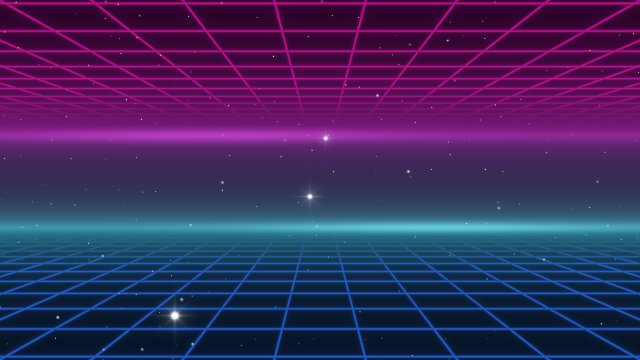
This background is drawn by a Shadertoy shader. Its source:

```glsl
const float ROW_STEP = 0.379;
const float ROW_PHASE = 0.377;
const float COLUMN_STEP = 0.509;

float hash(vec2 p) {
    return fract(sin(dot(p, vec2(127.1, 311.7))) * 43758.5453);
}

float gauss(float x, float width) {
    return exp(-x * x / (width * width));
}

// Distance from a value to the nearest integer
float nearestLine(float v) {
    return abs(fract(v + 0.5) - 0.5);
}

// Neon stroke: soft core plus a faint halo
float neon(float dist, float width, float pixel) {
    float soft = length(vec2(width, 0.45 * pixel));
    return 0.72 * (width / soft) * gauss(dist, 1.25 * soft) + 0.2 * exp(-dist / (4.0 * width));
}

// Perspective grid; depth is the height away from the vanishing line
float grid(float x, float depth, float pixel) {
    float d = max(depth, 0.05);
    float row = nearestLine(1.0 / (ROW_STEP * d) - ROW_PHASE) * ROW_STEP * d * d;
    float column = nearestLine(x / (COLUMN_STEP * d) + 0.5) * COLUMN_STEP * d;
    column /= length(vec2(1.0, x / d));
    float width = 0.0010 + 0.0032 * d;
    return max(neon(row, width, pixel), neon(column, width, pixel));
}

// Plane colour, fading from its horizon towards the viewer
vec3 plane(float offset, vec3 nearColor, vec3 haze, float falloff) {
    return nearColor + haze * exp(-max(offset, 0.0) / falloff);
}

// One layer of stars scattered in jittered cells
float stars(vec2 p, float scale, float density, float radius, float pixel) {
    vec2 cell = floor(p * scale);
    vec2 jitter = 0.2 + 0.6 * vec2(hash(cell + 3.1), hash(cell + 7.7));
    float dist = length(p - (cell + jitter) / scale);
    float size = radius * mix(0.5, 1.0, hash(cell + 13.3));
    float soft = length(vec2(size, 0.4 * pixel));
    float present = step(hash(cell), density);
    float brightness = mix(0.15, 0.9, hash(cell + 21.9));
    return present * brightness * gauss(dist, soft);
}

// Thin tapering cross of light
float cross4(vec2 q, float size) {
    vec2 a = abs(q);
    float thin = 0.05 * size;
    return exp(-a.x / thin - a.y / (0.4 * size)) + exp(-a.y / thin - a.x / (0.4 * size));
}

// Bright star with eight rays
float sparkle(vec2 q, float size, float core, float pixel) {
    vec2 diagonal = vec2(q.x + q.y, q.x - q.y) * 0.7071;
    float disk = gauss(length(q), core + 0.2 * pixel);
    float rays = 0.4 * cross4(q, size) + 0.25 * cross4(diagonal, 0.8 * size);
    return disk + rays + 0.15 * gauss(length(q), 0.5 * size);
}

void mainImage(out vec4 fragColor, in vec2 fragCoord) {
    float pixel = 1.0 / iResolution.y;
    vec2 p = (fragCoord - 0.5 * iResolution.xy) * pixel;
    float top = p.y - 0.123;
    float bottom = -p.y - 0.132;

    // Haze between the two horizons
    vec3 color = vec3(0.15, 0.14, 0.26);
    color += vec3(0.34, -0.01, 0.26) * exp(-max(-top, 0.0) / 0.065);
    color += vec3(0.08, 0.41, 0.37) * exp(-max(-bottom, 0.0) / 0.055);

    // Ceiling and floor
    vec3 ceilingColor = plane(top, vec3(0.13, 0.0, 0.12), vec3(0.37, 0.11, 0.40), 0.15);
    vec3 floorColor = plane(bottom, vec3(0.02, 0.07, 0.14), vec3(0.17, 0.46, 0.48), 0.075);
    color = mix(color, ceilingColor, smoothstep(-0.010, 0.020, top));
    color = mix(color, floorColor, smoothstep(-0.010, 0.020, bottom));

    // Neon grids, mirrored about the centre
    float lines = grid(p.x, abs(p.y), pixel);
    vec3 blue = mix(vec3(0.20, 0.60, 0.80), vec3(0.16, 0.42, 0.94), smoothstep(0.0, 0.14, bottom));
    color = mix(color, vec3(0.86, 0.07, 0.64), lines * smoothstep(0.01, 0.15, top));
    color = mix(color, blue, lines * smoothstep(-0.01, 0.13, bottom));

    // Horizon glows, each brighter on one side
    float leftGlow = 0.25 + 0.75 * gauss(p.x + 0.31, 0.50);
    float rightGlow = 0.15 + 0.85 * gauss(p.x - 0.32, 0.48);
    color += vec3(0.23, 0.11, 0.24) * leftGlow * gauss(top, 0.019);
    color += vec3(0.15, 0.26, 0.23) * rightGlow * gauss(bottom, 0.016);

    // Small stars, larger stars and sparkles
    float light = stars(p, 21.0, 0.24, 0.0016, pixel);
    light += stars(p + 5.3, 8.0, 0.14, 0.0038, pixel);
    light += sparkle(p - vec2(-0.028, -0.046), 0.045, 0.005, pixel);
    light += sparkle(p - vec2(-0.403, -0.377), 0.070, 0.010, pixel);
    light += sparkle(p - vec2(0.016, 0.116), 0.032, 0.004, pixel);
    color = mix(color, vec3(0.96, 0.98, 1.0), clamp(light, 0.0, 1.0));

    fragColor = vec4(color, 1.0);
}
```
